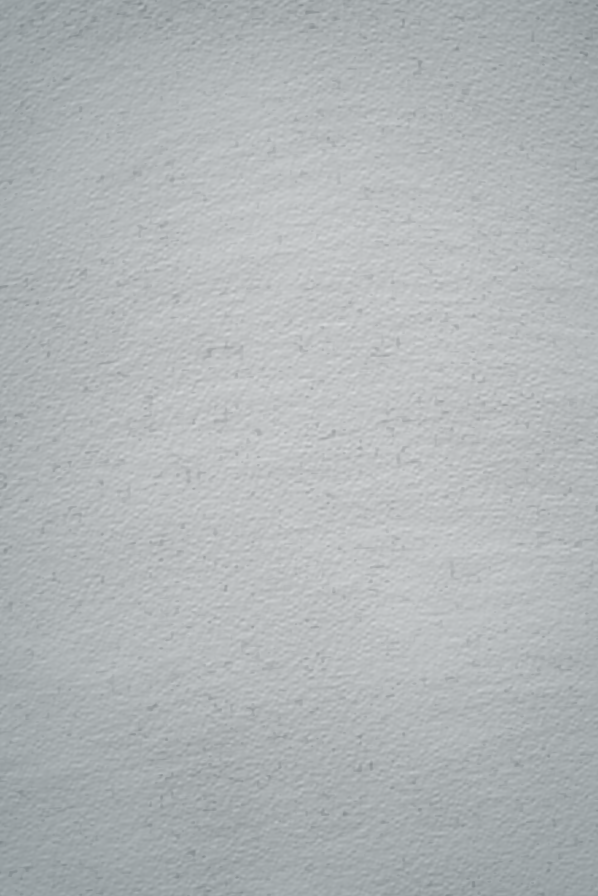
Give the GLSL for this texture, as a Shadertoy shader.

```glsl
const vec3 LIGHT_PLASTER = vec3(0.762, 0.772, 0.777);
const vec3 DARK_PLASTER = vec3(0.550, 0.588, 0.600);
const vec3 PIT_TINT = vec3(1.0, 0.98, 0.96);

const vec2 GLOW_CENTER = vec2(0.55, 0.54);
const vec2 GLOW_SCALE = vec2(0.90, 1.14);
const vec2 GLOW_RANGE = vec2(0.12, 0.96);

const vec2 GRAIN_FREQ = vec2(185.0, 260.0);   // grains per canvas height
const vec2 LIGHT_STEP = vec2(-0.0008, 0.0023);
const float RELIEF = 0.112;
const float PIT_DEPTH = 0.075;

const vec2 STROKE_FREQ = vec2(16.0, 150.0);
const float STROKE_DEPTH = 0.03;
const float ARC_CENTER = 0.42;
const float ARC_BEND = 0.8;
const float LOWER_TILT = 0.2;
const float GRAIN_BEND = 0.3;                 // share of the bend seen in the grain

const float MOTTLE_FREQ = 4.5;
const float MOTTLE_DEPTH = 0.09;

float hash(vec2 cell) {
    vec3 h = fract(vec3(cell.xyx) * 0.1031);
    h += dot(h, h.yzx + 33.33);
    return fract((h.x + h.y) * h.z);
}

float noise(vec2 p) {
    vec2 cell = floor(p);
    vec2 f = fract(p);
    f = f * f * (3.0 - 2.0 * f);
    float low = mix(hash(cell), hash(cell + vec2(1, 0)), f.x);
    float high = mix(hash(cell + vec2(0, 1)), hash(cell + vec2(1, 1)), f.x);
    return mix(low, high, f.y);
}

float fbm(vec2 p) {
    float sum = 0.0;
    float weight = 0.5;
    for (int i = 0; i < 4; i++) {
        sum += weight * noise(p);
        p = mat2(1.6, 1.2, -1.2, 1.6) * p + 17.3;
        weight *= 0.5;
    }
    return sum;
}

// Bends the plane along the trowel: arcs above, a rising tilt below
vec2 trowelSpace(vec2 p) {
    float upper = smoothstep(0.0, 1.0, p.y);
    float fromArc = p.x - ARC_CENTER;
    float arc = -ARC_BEND * fromArc * fromArc;
    return vec2(p.x, p.y - mix(LOWER_TILT * fromArc, arc, upper));
}

// Height of the rough plaster: two layers, turned to hide the lattice
float grainHeight(vec2 q) {
    vec2 g = q * GRAIN_FREQ;
    vec2 turned = mat2(0.94, -0.34, 0.34, 0.94) * q * GRAIN_FREQ.y;
    return 0.6 * noise(g) + 0.4 * noise(turned + 41.7);
}

void mainImage(out vec4 fragColor, in vec2 fragCoord) {
    vec2 uv = fragCoord / iResolution.xy;
    vec2 p = fragCoord / iResolution.y;
    vec2 strokePos = trowelSpace(p);
    vec2 q = mix(p, strokePos, GRAIN_BEND);

    // Broad falloff from the bright middle, with cloudy patches
    float falloff = length((uv - GLOW_CENTER) * GLOW_SCALE);
    vec3 color = mix(LIGHT_PLASTER, DARK_PLASTER,
                     smoothstep(GLOW_RANGE.x, GLOW_RANGE.y, falloff));
    float mottle = fbm(strokePos * MOTTLE_FREQ * vec2(0.8, 1.3) + 5.0);
    color += MOTTLE_DEPTH * (mottle - 0.47);

    // Grain lit from above
    float roughness = mix(1.2, 0.85, smoothstep(0.3, 0.65, mottle));
    float slope = grainHeight(q) - grainHeight(q + LIGHT_STEP);
    color += RELIEF * roughness * slope;

    // Faint trowel strokes, stronger in some places
    float strokeMask = smoothstep(0.35, 0.65, noise(p * 5.0 + 9.0));
    color += STROKE_DEPTH * strokeMask * (noise(strokePos * STROKE_FREQ) - 0.5);

    // Small shadowed pits, gathered loosely
    float pit = smoothstep(0.66, 0.98, noise(q * GRAIN_FREQ * 0.9 + 73.0));
    pit *= smoothstep(0.30, 0.85, noise(q * vec2(60.0, 85.0) + 29.0));
    color -= PIT_DEPTH * roughness * pit * PIT_TINT;

    fragColor = vec4(clamp(color, 0.0, 1.0), 1.0);
}
```
